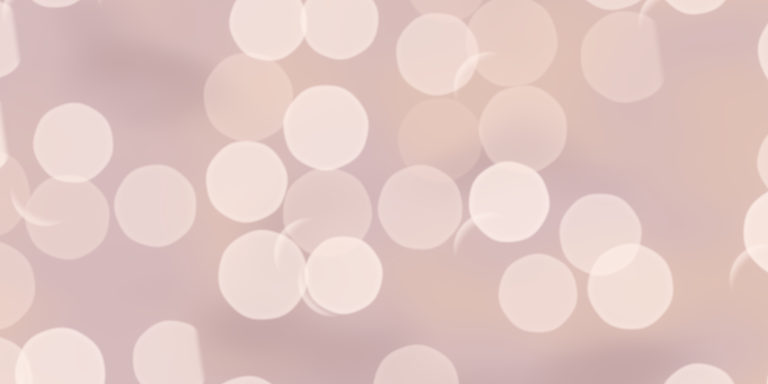
Give the GLSL for this background, as a Shadertoy shader.

```glsl
// Soft bokeh: pale translucent discs over a blurred mauve and peach backdrop.
// Discs sit on a jittered grid of loose vertical strings and are layered in a loop;
// some are clipped, some carry a curved sliver of light. Units: canvas height = 1.

#define SPACING vec2(0.235, 0.22) // grid of disc centres
#define JITTER 0.09               // random shift of each centre
#define PRESENCE 0.70             // share of grid places that hold a disc
#define RADIUS 0.109              // mean disc radius
#define EDGE 0.005                // softness of disc rims
#define SLIVERS 0.24              // share of discs with a sliver
#define ROSE vec3(0.835, 0.725, 0.732)
#define PEACH vec3(0.875, 0.752, 0.708)
#define SHADE vec3(0.765, 0.645, 0.650)
#define WARM_LIGHT vec3(0.965, 0.850, 0.800)
#define WHITE_LIGHT vec3(1.000, 0.945, 0.920)

vec3 hash3(vec2 p) {
    vec3 q = fract(p.xyx * vec3(0.1031, 0.1030, 0.0973));
    q += dot(q, q.yxz + 33.33);
    return fract((q.xxy + q.yzz) * q.zyx);
}

vec2 gradientAt(vec2 cell) {
    float angle = 6.2832 * hash3(cell * 7.31 + 41.7).x;
    return vec2(cos(angle), sin(angle));
}

// Gradient noise, roughly -0.7 to 0.7
float noise(vec2 p) {
    vec2 i = floor(p), f = p - i;
    vec2 u = f * f * f * (f * (f * 6.0 - 15.0) + 10.0);
    vec2 e = vec2(1.0, 0.0);
    float a = dot(gradientAt(i), f);
    float b = dot(gradientAt(i + e.xy), f - e.xy);
    float c = dot(gradientAt(i + e.yx), f - e.yx);
    float d = dot(gradientAt(i + e.xx), f - e.xx);
    return mix(mix(a, b, u.x), mix(c, d, u.x), u.y);
}

vec2 rotate(vec2 p, float angle) {
    float c = cos(angle), s = sin(angle);
    return vec2(c * p.x - s * p.y, s * p.x + c * p.y);
}

// Blurred backdrop: slow colour drifts, warmer to the right
vec3 backdrop(vec2 p, float aspect) {
    float drift = noise(p * vec2(1.9, 2.3) + 3.7) + 0.4 * noise(p * vec2(3.2, 5.0) + 11.2);
    float dim = noise(p * vec2(1.6, 2.6) + 23.4) + 0.35 * noise(p * vec2(3.5, 6.5) + 31.8);
    float warmth = smoothstep(-0.35, 0.45, drift + 0.35 * (p.x / aspect - 0.5));
    vec3 col = mix(ROSE, PEACH, warmth);
    return mix(col, SHADE, 0.85 * smoothstep(0.0, 0.6, dim));
}

// Crescent between two circles: crisp outside, feathered inside
float sliver(vec2 p) {
    float outer = length(p + vec2(0.080, 0.0)) - 0.090;
    float inner = length(p + vec2(0.148, 0.0)) - 0.130;
    return smoothstep(EDGE, -EDGE, outer) * smoothstep(-0.003, 0.024, inner);
}

// Disc coverage with a faint brighter rim
float disc(vec2 p, float radius, float turn) {
    float wobble = 1.0 + 0.008 * cos(7.0 * atan(p.y, p.x) + turn);
    float d = length(p) - radius * wobble;
    float rim = smoothstep(-0.022, -0.004, d);
    return smoothstep(EDGE, -EDGE, d) * (0.94 + 0.09 * rim);
}

void mainImage(out vec4 fragColor, in vec2 fragCoord) {
    vec2 p = fragCoord / iResolution.y;
    float aspect = iResolution.x / iResolution.y;
    vec3 col = backdrop(p, aspect);

    int columns = int(aspect / SPACING.x) + 2;
    int rows = int(1.0 / SPACING.y) + 3;
    for (int i = 0; i < columns; i++) {
        vec3 column = hash3(vec2(float(i) * 5.7 + 2.3, 19.1));
        for (int j = 0; j < rows; j++) {
            vec2 id = vec2(i, j);
            vec3 place = hash3(id * 9.17 + 5.3);
            vec3 look = hash3(id * 6.43 + 71.9);
            if (place.z > PRESENCE) continue;

            vec2 centre = (id + vec2(-0.2, column.y - 1.0)) * SPACING;
            vec2 q = p - centre - JITTER * (place.xy - 0.5);
            float radius = RADIUS * mix(0.92, 1.10, look.y);
            float strength = mix(0.18, 0.90, pow(mix(look.x, column.x, 0.35), 0.65));
            vec3 light = mix(WARM_LIGHT, WHITE_LIGHT, smoothstep(0.2, 0.65, strength));

            // Dim halo, then the disc, now and then clipped on its right
            float halo = 0.05 * strength * exp(-max(length(q) - radius, 0.0) / 0.04);
            float cover = disc(q, radius, 6.2832 * look.z);
            if (look.z > 0.88)
                cover *= 1.0 - smoothstep(0.62, 0.84, (q.x + 0.15 * q.y) / radius);
            col = mix(col, light, max(halo, cover * strength));

            // Sliver leaning left or right from the lower rim
            if (look.z < SLIVERS) {
                float side = place.x < 0.4 ? -1.0 : 1.0;
                vec2 s = q - radius * vec2(side, -0.55);
                float streak = sliver(rotate(s, -side * mix(0.55, 1.1, place.y) + 3.1416));
                col = mix(col, WHITE_LIGHT, 0.6 * streak);
            }
        }
    }
    fragColor = vec4(col, 1.0);
}
```
